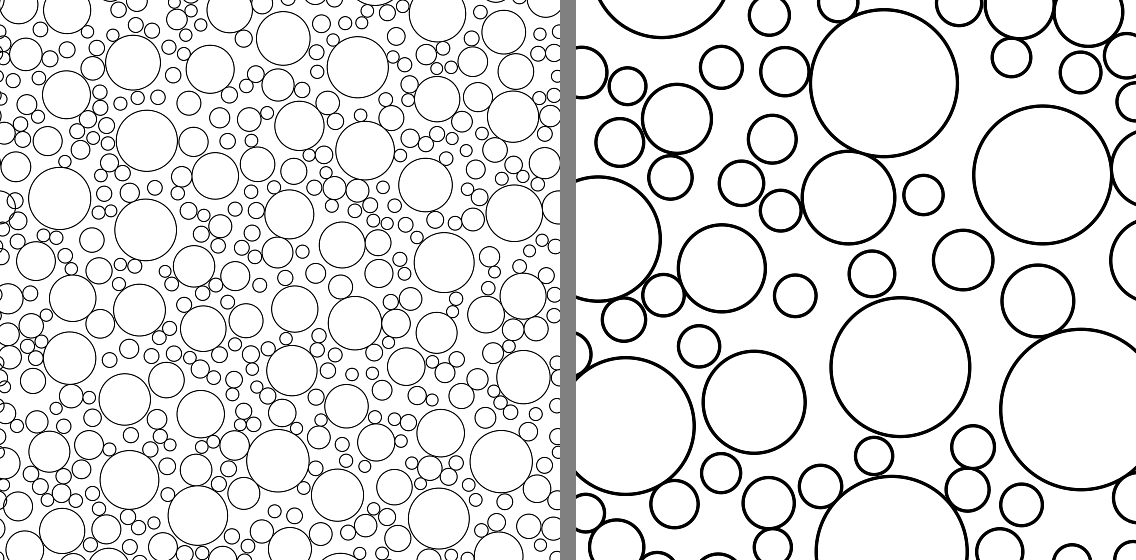
Left, the full canvas; right, a detail of the centre.
Reproduce this pattern procedurally as a three.js fragment shader.

```glsl
varying vec2 vUv;

vec3 hash(vec3 p) {
  p = fract(p * vec3(0.1031, 0.1030, 0.0973) + 0.37);
  p += dot(p, p.yxz + 33.33);
  return fract((p.xxy + p.yxx) * p.zyx);
}

// Cells across, smallest radius, largest radius, search reach
vec4 sizeClass(int level) {
  if (level == 0) return vec4(7.0, 0.036, 0.056, 0.261);
  if (level == 1) return vec4(12.0, 0.020, 0.036, 0.169);
  if (level == 2) return vec4(17.0, 0.014, 0.022, 0.111);
  return vec4(24.0, 0.0105, 0.0145, 0.0745 - 0.029 * float(level - 3));
}

// Distance to the nearest outline of a packing of circles, large to small
float outline(vec2 p) {
  vec3 circles[48];
  int count = 0;
  float nearest = 1.0;
  bool inside = false;

  for (int level = 0; level < 6; level++) {
    // Nothing lies within a circle already placed
    if (inside) break;
    vec4 size = sizeClass(level);
    float seed = float(level);
    float angle = 0.4 + 0.9 * seed;
    mat2 turn = mat2(cos(angle), sin(angle), -sin(angle), cos(angle));

    // Turned grid with shifted rows; every circle stays in its own cell
    vec2 q = turn * p * size.x;
    float span = size.w * size.x;
    float row = floor(q.y - span);
    for (int j = 0; j < 6; j++) {
      if (row > q.y + span) break;
      float shift = fract(row * 0.618 + seed * 0.37);
      float column = floor(q.x - span - shift);
      for (int i = 0; i < 6; i++) {
        if (column + shift > q.x + span) break;
        vec3 h = hash(vec3(column + 60.0, row + 60.0, seed * 17.0 + 5.0));
        float r = mix(size.y, size.z, h.z);
        vec2 jitter = (h.xy - 0.5) * (1.0 - 2.0 * r * size.x);
        vec2 center = (vec2(column + shift, row) + 0.5 + jitter) / size.x * turn;
        column += 1.0;
        float away = distance(center, p);
        if (away > size.w || center.x < 0.0 || center.x > 1.0) continue;

        // Shrink to touch larger circles, drop if too small
        for (int k = 0; k < 48; k++) {
          if (k >= count || r < size.y) break;
          r = min(r, distance(center, circles[k].xy) - circles[k].z);
        }
        if (r < size.y || count >= 48) continue;
        circles[count] = vec3(center, r);
        count++;
        nearest = min(nearest, abs(away - r));
        inside = inside || away < r - 0.004;
      }
      row += 1.0;
    }
  }
  return nearest;
}

void main() {
  float pixel = fwidth(vUv.x);
  float d = 1.0;

  // Circles cut by the right edge continue over the left one
  for (int side = 0; side < 2; side++) {
    if (side == 1 && vUv.x > 0.06) break;
    d = min(d, outline(vUv + vec2(float(side), 0.0)));
  }

  float ink = clamp(0.5 + (0.00102 - d) / (0.75 * pixel), 0.0, 1.0);
  gl_FragColor = vec4(vec3(1.0 - ink), 1.0);
}
```
